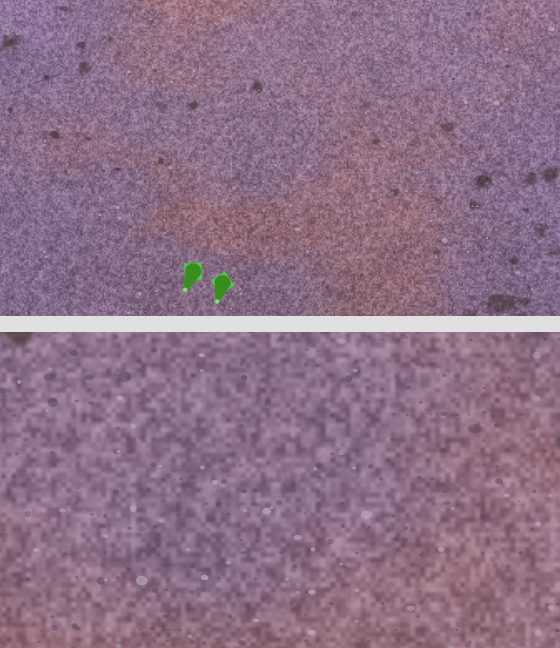
Top: the whole. Bottom: its middle third, enlarged.
Write a WebGL 2 fragment shader that draws this texture.

```glsl
#version 300 es
precision highp float;

#define MAUVE vec3(0.555, 0.44, 0.535)
#define RUST vec3(0.615, 0.44, 0.475)
#define VIOLET vec3(0.525, 0.435, 0.58)
#define SCRUB vec3(0.27, 0.205, 0.215)
#define PEBBLE vec3(0.73, 0.68, 0.76)
#define GRIT vec3(0.36, 0.28, 0.36)
#define LEAF_DARK vec3(0.21, 0.56, 0.11)
#define LEAF_LIGHT vec3(0.35, 0.78, 0.33)
#define GRAIN 0.17
#define SCRUB_OPACITY 0.76

uniform vec2 u_resolution;
out vec4 fragColor;

vec3 hash3(vec2 c) {
  vec3 q = fract(c.xyx * vec3(0.1031, 0.1030, 0.0973));
  q += dot(q, q.yxz + 33.33);
  return fract((q.xxy + q.yzz) * q.zyx);
}

float noise(vec2 p) {
  vec2 i = floor(p), f = fract(p);
  f = f * f * (3.0 - 2.0 * f);
  float low = mix(hash3(i).x, hash3(i + vec2(1, 0)).x, f.x);
  float high = mix(hash3(i + vec2(0, 1)).x, hash3(i + vec2(1, 1)).x, f.x);
  return mix(low, high, f.y);
}

float fbm(vec2 p) {
  float sum = 0.0, gain = 0.53;
  for (int i = 0; i < 4; i++) {
    sum += gain * noise(p);
    p = mat2(1.6, 1.2, -1.2, 1.6) * p + 7.3;
    gain *= 0.5;
  }
  return sum;
}

// One small stone per grid cell, present in a given share of the cells
float flecks(vec2 p, float cells, float share, float seed, float px) {
  vec2 g = p * cells, id = floor(g);
  vec3 place = hash3(id + seed), form = hash3(id + seed + 51.7);
  vec2 d = fract(g) - mix(vec2(0.35), vec2(0.65), place.xy);
  d *= vec2(1.0, 1.0 + 0.6 * form.y);
  float radius = mix(0.12, 0.3, form.x * form.x);
  float edge = 0.6 * px * cells;
  float disc = 1.0 - smoothstep(radius - edge, radius + edge, length(d));
  return disc * step(place.z, share) * mix(0.5, 1.0, form.z);
}

// Scrub is thick on the right, with a band at the upper left
float scrubShare(vec2 c) {
  float right = smoothstep(1.1, 1.65, c.x) * (1.0 - smoothstep(0.6, 0.9, c.y));
  vec2 band = (c - vec2(0.38, 0.77)) / vec2(0.3, 0.11);
  float left = 1.0 - smoothstep(0.0, 0.35, c.x);
  return 0.1 + 0.5 * right + 0.45 * exp(-dot(band, band)) + 0.12 * left;
}

// Ragged, fuzzy clumps scattered on a jittered grid
float tufts(vec2 p, float cell, float amount, float seed, float ragged) {
  vec2 base = floor(p / cell);
  float cover = 0.0;
  for (int y = -1; y <= 1; y++)
  for (int x = -1; x <= 1; x++) {
    vec2 id = base + vec2(x, y);
    vec3 place = hash3(id + seed), form = hash3(id + seed + 23.9);
    vec2 center = (id + place.xy) * cell;
    vec2 d = (p - center) * vec2(1.0, mix(0.8, 1.6, form.y));
    float radius = cell * mix(0.13, 0.4, form.x * form.x);
    float body = 1.0 - length(d) / radius + 1.8 * (ragged - 0.5);
    float present = step(place.z, amount * scrubShare(center));
    cover = max(cover, present * smoothstep(0.0, 0.8, body) * mix(0.55, 1.0, form.z));
  }
  return cover;
}

// Sparse curved twigs
float twigs(vec2 p, float px) {
  vec2 g = p / 0.3, id = floor(g);
  vec3 r = hash3(id + 83.1);
  vec2 d = (fract(g) - 0.5) * 0.3;
  float a = 6.283 * r.x;
  d = mat2(cos(a), -sin(a), sin(a), cos(a)) * d;
  d.y += 5.0 * (r.y - 0.5) * d.x * d.x;
  d.x -= clamp(d.x, -0.045, 0.045);
  return (1.0 - smoothstep(0.001, 0.002 + px, length(d))) * step(r.z, 0.2);
}

// Green tag: pale square, dark tapering drop, bright tip
vec3 tag(vec3 col, vec2 p, vec2 head, vec2 tip, float turn, float px) {
  vec2 d = p - head;
  vec2 q = abs(mat2(cos(turn), -sin(turn), sin(turn), cos(turn)) * d);
  float square = max(q.x, q.y) - 0.027;
  vec2 axis = tip - head;
  float t = clamp(dot(d, axis) / dot(axis, axis), 0.0, 1.0);
  float drop = length(d - axis * t) - mix(0.026, 0.006, t);
  col = mix(col, LEAF_LIGHT, 1.0 - smoothstep(-px, px, square));
  col = mix(col, LEAF_DARK, 1.0 - smoothstep(-px, px, drop));
  float dotTip = length(p - tip) - 0.007;
  return mix(col, LEAF_LIGHT + 0.13, 1.0 - smoothstep(-px, px, dotTip));
}

void main() {
  float px = 1.0 / u_resolution.y;
  vec2 p = gl_FragCoord.xy * px;

  // Soil: rusty streaks in the middle, violet toward the sides
  float side = smoothstep(0.35, 0.95, abs(p.x - 0.9) + 0.12 * noise(p * 4.0));
  float streak = smoothstep(0.4, 0.72, fbm(p * vec2(1.9, 4.2) + 3.7));
  vec3 col = mix(MAUVE, VIOLET, 0.2 + 0.65 * side);
  col = mix(col, RUST, streak * (0.85 - 0.55 * side));
  col *= mix(0.93, 1.04, p.y) + 0.14 * (fbm(p * 9.0) - 0.5);

  // Fine grain and grit
  col += GRAIN * (noise(p * 190.0) - 0.5) + 0.7 * GRAIN * (noise(p * 85.0 + 9.0) - 0.5);
  col = mix(col, GRIT, 0.6 * flecks(p, 75.0, 0.2, 11.0, px));
  col = mix(col, GRIT, 0.7 * flecks(p + 0.37, 38.0, 0.06, 37.0, px));

  // Scrub and twigs
  float ragged = fbm(p * 38.0);
  float cover = max(tufts(p, 0.17, 0.9, 5.0, ragged), tufts(p, 0.075, 0.55, 61.0, ragged));
  col = mix(col, SCRUB + 0.12 * (noise(p * 120.0) - 0.5), SCRUB_OPACITY * cover);
  col = mix(col, GRIT * 1.1, 0.6 * twigs(p, px));

  // Pale pebbles
  col = mix(col, PEBBLE, 0.75 * flecks(p + 0.13, 68.0, 0.07, 19.0, px));
  col = mix(col, PEBBLE, 0.85 * flecks(p + 0.71, 30.0, 0.025, 43.0, px));

  col = tag(col, p, vec2(0.611, 0.141), vec2(0.586, 0.083), 0.05, px);
  col = tag(col, p, vec2(0.704, 0.104), vec2(0.687, 0.046), 0.6, px);
  fragColor = vec4(clamp(col, 0.0, 1.0), 1.0);
}
```
